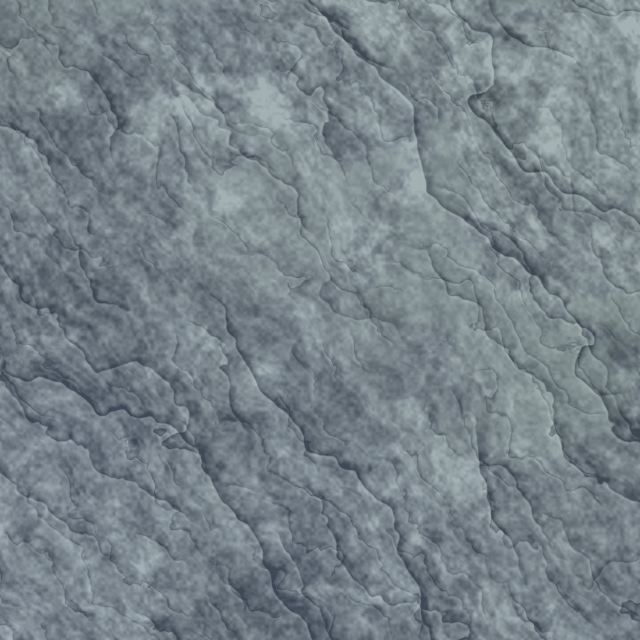
Write a WebGL 1 fragment shader that draws this texture.

```glsl
precision highp float;
// Weathered blue-grey slate with slanting ledges, cracks and pale patches.

uniform vec2 u_resolution;

const vec2 ALONG = vec2(0.66, -0.75);
const vec2 ACROSS = vec2(0.75, 0.66);

float hash(vec2 p) {
  vec3 q = fract(p.xyx * 0.1031);
  q += dot(q, q.yzx + 33.33);
  return fract((q.x + q.y) * q.z);
}

float noise(vec2 p) {
  vec2 i = floor(p);
  vec2 f = fract(p);
  f = f * f * (3.0 - 2.0 * f);
  return mix(mix(hash(i), hash(i + vec2(1.0, 0.0)), f.x),
             mix(hash(i + vec2(0.0, 1.0)), hash(i + 1.0), f.x), f.y);
}

float fbm(vec2 p) {
  float sum = 0.0;
  float amp = 0.516;
  for (int i = 0; i < 5; i++) {
    sum += amp * noise(p);
    p = mat2(0.8, 0.6, -0.6, 0.8) * p * 2.03 + 17.3;
    amp *= 0.5;
  }
  return sum;
}

// Coordinates along and across the bedding
vec2 bedding(vec2 p) {
  return vec2(dot(p, ALONG), dot(p, ACROSS));
}

// Height whose half-integer contours are the ledge edges
float ledgeHeight(vec2 p, float freq, float seed) {
  return freq * dot(p, ACROSS) + 1.8 * fbm(p * freq * 0.8 + seed);
}

// x: shadow under a ledge, y: lit rim above it
vec2 ledge(vec2 p, float freq, float seed, float width) {
  float e = 0.004;
  float h = ledgeHeight(p, freq, seed);
  vec2 slope = vec2(ledgeHeight(p + vec2(e, 0.0), freq, seed),
                    ledgeHeight(p + vec2(0.0, e), freq, seed)) - h;
  float d = (fract(h) - 0.5) / max(length(slope) / e, freq * 0.6);
  float presence = smoothstep(0.32, 0.56, noise(p * freq * 0.8 + seed * 1.7));
  float thickness = width * (0.35 + 1.1 * noise(p * 9.0 + seed));
  float under = smoothstep(-0.0025, 0.001, d);
  float shadow = under * exp(-max(d, 0.0) / thickness);
  float rim = smoothstep(-0.008, -0.002, d) * (1.0 - under);
  return presence * vec2(shadow, rim);
}

void main() {
  vec2 p = gl_FragCoord.xy / u_resolution.y;
  vec2 warp = vec2(fbm(p * 6.0 + 3.1), fbm(p * 6.0 + 41.7)) - 0.5;
  vec2 w = p + 0.09 * warp;
  vec2 b = bedding(w);
  float upperRight = p.x + p.y - 1.0;

  // Broad mottling and bedding streaks
  float tone = 0.56 + 0.19 * upperRight;
  tone += 0.7 * (fbm(w * 5.0 + 11.0) - 0.5);
  tone += 0.65 * (fbm(b * vec2(9.0, 32.0) + 23.0) - 0.5);
  tone += 0.4 * smoothstep(0.56, 0.72, fbm(w * 17.0 + 71.0));

  // Rough surface: side-lit relief, splintery flakes and grain
  vec2 flakes = b * vec2(24.0, 48.0);
  float relief = fbm(flakes) - fbm(flakes + vec2(0.08, 0.28));
  float rough = 0.9 * relief;
  rough += 0.75 * (fbm(b * vec2(36.0, 75.0) + 61.0) - 0.5);
  rough += 0.4 * (noise(p * 100.0) - 0.5) + 0.42 * (noise(p * 180.0 + 7.0) - 0.5);

  // Smooth pale crust, mostly at the upper right
  float pale = smoothstep(0.54, 0.62, fbm(w * 4.5 + 57.0)) * smoothstep(-0.3, 0.4, upperRight);
  tone = mix(tone, 0.9, 0.55 * pale) + rough * (1.0 - 0.45 * pale);

  // Ledges from broad steps to hairline cracks
  vec2 broad = ledge(p, 4.6, 5.0, 0.012);
  vec2 medium = ledge(p, 8.5, 29.0, 0.007);
  vec2 fine = ledge(w, 19.0, 83.0, 0.0035);
  tone += 0.22 * broad.y + 0.2 * medium.y + 0.16 * fine.y;
  tone -= 0.85 * broad.x + 0.7 * medium.x + 0.5 * fine.x;
  tone = clamp(tone, -0.4, 1.3);

  vec3 slate = mix(vec3(0.34, 0.38, 0.42), vec3(0.57, 0.62, 0.64), tone);
  float green = clamp(0.5 * upperRight + 0.5 * pale + 0.8 * warp.x, -0.6, 1.0);
  slate += green * vec3(0.0, 0.008, -0.018);
  gl_FragColor = vec4(slate, 1.0);
}
```
